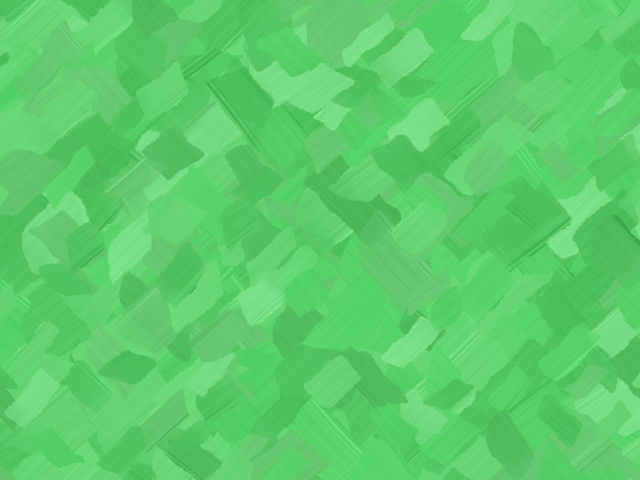
Reproduce this background procedurally as a WebGL 1 fragment shader.

```glsl
precision highp float;
// Green painterly ground made of overlapping, diagonal, chisel-ended brush strokes.
// Jittered grids of strokes, alternately rising and falling, are stacked from coarse
// to fine; layered sines give each stroke its ragged rim and bristle streaks.
uniform vec2 u_resolution;

const int LAYERS = 7;
const float COARSE_CELL = 0.23;    // grid spacing, in canvas heights
const float FINE_CELL = 0.095;
const float RISE_ANGLE = 0.76;     // radians
const float FALL_ANGLE = -0.80;
const float TILT = 0.28;           // random turn of single strokes
const float RAGGED = 0.0042;       // rim roughness, in canvas heights
const float EDGE_SOFT = 0.0018;
const float BRISTLE = 0.016;       // streak contrast
const float SCRATCH = 0.075;       // extra streaks on the side of some strokes

const vec3 DEEP   = vec3(0.31, 0.73, 0.37);
const vec3 LEAF   = vec3(0.31, 0.76, 0.37);
const vec3 DUSTY  = vec3(0.39, 0.78, 0.44);
const vec3 VIVID  = vec3(0.33, 0.82, 0.40);
const vec3 FRESH  = vec3(0.40, 0.84, 0.46);
const vec3 PALE   = vec3(0.47, 0.87, 0.53);

vec4 hash4(vec2 p) {
  vec4 q = fract(p.xyxy * vec4(0.1031, 0.1030, 0.0973, 0.1099));
  q += dot(q, q.wzxy + 33.33);
  return fract((q.xxyz + q.yzzw) * q.zywx);
}

vec2 rotate(vec2 p, float angle) {
  float c = cos(angle), s = sin(angle);
  return vec2(c * p.x + s * p.y, c * p.y - s * p.x);
}

// Palette from dark to light; thresholds follow each colour's share.
vec3 paint(float tone) {
  vec3 c = mix(DEEP, LEAF, step(0.12, tone));
  c = mix(c, DUSTY, step(0.33, tone));
  c = mix(c, VIVID, step(0.43, tone));
  c = mix(c, FRESH, step(0.60, tone));
  return mix(c, PALE, step(0.87, tone));
}

// Irregular rim offset, about -1 to 1.
float ragged(vec2 p, float seed) {
  float broad = sin(p.x * 67.0 + 2.0 * sin(p.y * 53.0 + seed) + seed);
  float middle = sin(p.y * 149.0 + 1.7 * sin(p.x * 113.0 - seed));
  float fine = sin(p.x * 487.0 + 2.0 * sin(p.y * 391.0 + seed));
  return 0.55 * broad + 0.3 * middle + 0.18 * fine;
}

// Fine lines along x, about -1 to 1.
float bristles(vec2 p, float seed) {
  float y = p.y + 0.0015 * sin(p.x * 23.0 + seed);
  float coarse = sin(y * 173.0 + seed + 1.5 * sin(y * 71.0));
  float middle = sin(y * 419.0 + 2.0 * sin(y * 137.0 + seed) + p.x * 5.0);
  float fine = sin(y * 811.0 - seed + 2.0 * sin(y * 229.0));
  return 0.35 * coarse + 0.4 * middle + 0.35 * fine;
}

// Lays one grid of strokes over the colour beneath it.
vec3 strokeLayer(vec3 under, vec2 p, float layer) {
  float fineness = layer / float(LAYERS - 1);
  float falling = mod(layer, 2.0);
  float cell = mix(COARSE_CELL, FINE_CELL, fineness);
  float presence = mix(mix(1.0, 0.42, fineness), mix(0.55, 0.36, fineness), falling);
  vec2 grid = rotate(p, mix(RISE_ANGLE, FALL_ANGLE, falling)) / cell + layer * 17.3;
  vec2 home = floor(grid);

  for (int j = -1; j <= 1; j++) {
    for (int i = -1; i <= 1; i++) {
      vec2 id = home + vec2(float(i), float(j));
      vec4 place = hash4(id + layer * 41.7);
      vec4 shape = hash4(id + layer * 23.9 + 211.0);
      vec4 look = hash4(id + layer * 31.3 + 487.0);
      float seed = look.w * 40.0;

      // Skewed rounded box, so the ends look cut by a flat brush.
      vec2 q = grid - id - 0.5 - (place.xy - 0.5) * 0.6;
      q = rotate(q, (place.z - 0.5) * TILT);
      vec2 body = q + vec2(q.y * (shape.z - 0.5) * 1.5, 0.0);
      vec2 halfSize = vec2(mix(0.40, 0.72, shape.x), mix(0.19, 0.40, shape.y));
      halfSize.x *= 1.0 - 0.14 * falling;
      float corner = halfSize.y * mix(0.1, 0.75, shape.w * shape.w);
      vec2 over = abs(body) - halfSize + corner;
      float dist = length(max(over, 0.0)) + min(max(over.x, over.y), 0.0) - corner;
      dist = dist * cell + RAGGED * ragged(q * cell, seed);

      // Pigment, with a gentle drift along the stroke.
      float tone = mix(0.15 + 0.85 * look.x, 0.6 * look.x, falling);
      vec2 along = q / halfSize;
      vec3 colour = paint(tone) + (look.y - 0.5) * 0.03;
      colour += 0.012 * along.x * (look.z - 0.5) * 2.0;
      float side = smoothstep(0.35, 1.0, along.y * sign(shape.z - 0.5));
      float scratch = SCRATCH * side * step(0.62, look.z);
      colour += (BRISTLE + scratch) * bristles(q * cell, seed);

      // Crisp rim, thinner paint toward the trailing end.
      float cover = 1.0 - smoothstep(-EDGE_SOFT, EDGE_SOFT, dist);
      float tail = smoothstep(0.1, 1.1, along.x * sign(look.y - 0.5));
      cover *= step(place.w, presence) * (0.96 - 0.5 * tail * look.z);
      under = mix(under, colour, cover);
    }
  }
  return under;
}

void main() {
  vec2 p = gl_FragCoord.xy / u_resolution.y;
  vec3 colour = mix(VIVID, FRESH, 0.5 + 0.5 * sin(p.x * 7.0 + 2.0 * sin(p.y * 5.0)));
  colour += BRISTLE * bristles(rotate(p, RISE_ANGLE), 1.0);
  for (int layer = 0; layer < LAYERS; layer++) {
    colour = strokeLayer(colour, p, float(layer));
  }
  gl_FragColor = vec4(clamp(colour, 0.0, 1.0), 1.0);
}
```
